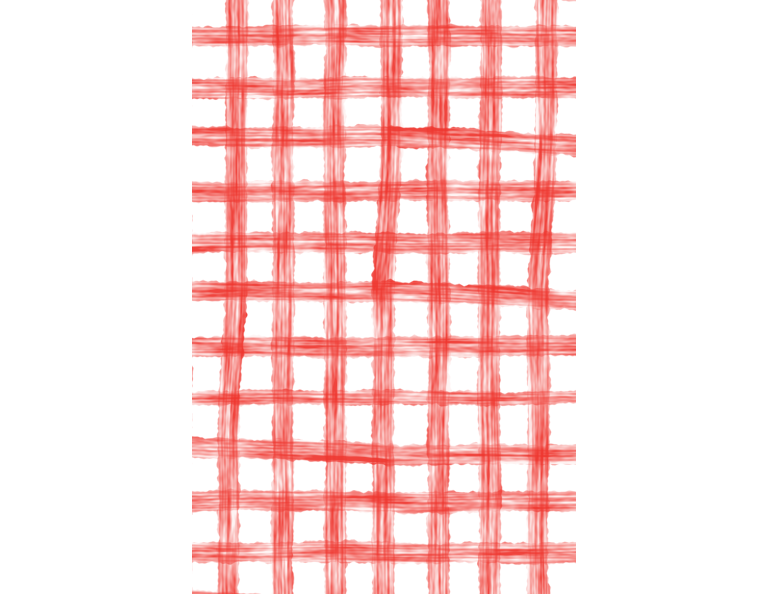
Write a WebGL 1 fragment shader that draws this pattern.

```glsl
precision highp float;

uniform vec2 u_resolution;

// Lengths are in canvas heights; x is measured from the centre.
const vec3 PAPER = vec3(1.0);
const vec3 INK = vec3(0.935, 0.21, 0.18);
const float PANEL_HALF = 0.3232;
const float PITCH = 0.087;
const float FIRST_COLUMN = -0.2566;
const float FIRST_ROW = 0.069;
const float COLUMN_HALF = 0.0182;
const float ROW_HALF = 0.0172;
const float THIN_ROW = 3.0;
const float THIN_SCALE = 0.68;
const vec2 PIVOT = vec2(0.005, 0.51);      // where leaning strokes change course
const vec2 LEAN_SPAN = vec2(0.32, 0.255);
const float LEAN_SHIFT = 0.0135;
const float WANDER = 0.0035;
const float RAGGED = 0.0045;
const float FEATHER = 0.0016;
const float INK_LOAD = 0.51;

vec2 hashGradient(vec2 cell) {
  float angle = 6.2832 * fract(sin(dot(cell, vec2(127.1, 311.7))) * 43758.55);
  return vec2(cos(angle), sin(angle));
}

float gradientNoise(vec2 p) {
  vec2 cell = floor(p);
  vec2 f = fract(p);
  vec2 u = f * f * f * (f * (f * 6.0 - 15.0) + 10.0);
  float a = dot(hashGradient(cell), f);
  float b = dot(hashGradient(cell + vec2(1.0, 0.0)), f - vec2(1.0, 0.0));
  float c = dot(hashGradient(cell + vec2(0.0, 1.0)), f - vec2(0.0, 1.0));
  float d = dot(hashGradient(cell + vec2(1.0, 1.0)), f - vec2(1.0, 1.0));
  return mix(mix(a, b, u.x), mix(c, d, u.x), u.y);
}

float nearestStroke(float across, float first) {
  return floor((across - first) / PITCH + 0.5);
}

// Opacity of one dry brush stroke; every third one leans (lean = +1 or -1).
float brushStroke(float along, float across, float id, float halfWidth,
                  float lean, float leanPhase, float pivot, float span) {
  float seed = id * 7.37 + lean * 41.3 + 0.5;

  // Course: a ramp on one side of the pivot, plus a slow wander.
  float leans = step(mod(id - leanPhase + 0.5, 3.0), 1.0);
  float late = step(2.5, id);
  float t = (along - pivot) / span + 1.0 - late;
  float s = across - leans * lean * LEAN_SHIFT * (clamp(t, 0.0, 1.0) - 0.4);
  s += WANDER * gradientNoise(vec2(along * 5.0, seed));

  // Outline: separate ragged edges on the two sides.
  float side = s < 0.0 ? -1.0 : 1.0;
  float edgeSeed = seed + side * 2.6;
  float edge = halfWidth * (1.0 + 0.18 * gradientNoise(vec2(along * 7.0, edgeSeed)));
  edge += RAGGED * gradientNoise(vec2(along * 48.0, edgeSeed + 13.7));
  edge += RAGGED * 0.6 * gradientNoise(vec2(along * 130.0, edgeSeed + 29.1));
  float soft = max(FEATHER, 0.7 / u_resolution.y);
  float coverage = smoothstep(-soft, soft, edge - abs(s));

  // Bristles: long streaks, broken by dry grain and uneven pressure.
  float fine = gradientNoise(vec2(along * 6.0 + seed, s * 230.0 + seed * 5.0));
  float broad = gradientNoise(vec2(along * 9.0 + seed, s * 110.0 + seed * 3.0));
  float grain = gradientNoise(vec2(along * 55.0 + seed, s * 240.0 + seed));
  float pressure = gradientNoise(vec2(along * 13.0, s * 34.0 + seed * 2.0));
  float ink = INK_LOAD + 0.55 * fine + 0.42 * broad + 0.25 * grain + 0.35 * pressure;
  float rim = smoothstep(0.55, 1.0, abs(s) / edge);
  ink -= rim * (0.08 + 0.4 * max(grain + broad, 0.0));

  // Heavy edge on leaning strokes, fading away from the pivot.
  float nearPivot = mix(t, 1.0 - t, late);
  float press = smoothstep(0.0, 0.8, nearPivot) * (1.0 - smoothstep(0.96, 1.04, nearPivot));
  float heavySide = -lean * (2.0 * late - 1.0);
  float heavyEdge = smoothstep(0.15, 0.75, s * heavySide / halfWidth);
  ink += 0.42 * leans * press * heavyEdge;

  return coverage * clamp(ink, 0.06, 0.93);
}

void main() {
  vec2 p = gl_FragCoord.xy / u_resolution.y;
  p.x -= 0.5 * u_resolution.x / u_resolution.y;

  float column = nearestStroke(p.x, FIRST_COLUMN);
  float row = nearestStroke(p.y, FIRST_ROW);
  float thin = 1.0 - step(0.5, abs(row - THIN_ROW));
  float rowHalf = ROW_HALF * mix(1.0, THIN_SCALE, thin);

  float vertical = brushStroke(p.y, p.x - FIRST_COLUMN - column * PITCH, column,
                               COLUMN_HALF, 1.0, 0.0, PIVOT.y, LEAN_SPAN.y);
  float horizontal = brushStroke(p.x, p.y - FIRST_ROW - row * PITCH, row,
                                 rowHalf, -1.0, 2.0, PIVOT.x, LEAN_SPAN.x);

  // Translucent layers deepen where strokes cross; margins stay bare.
  float opacity = 1.0 - (1.0 - vertical) * (1.0 - horizontal);
  float pixel = 0.5 / u_resolution.y;
  opacity *= 1.0 - smoothstep(-pixel, pixel, abs(p.x) - PANEL_HALF);

  gl_FragColor = vec4(mix(PAPER, INK, opacity), 1.0);
}
```
